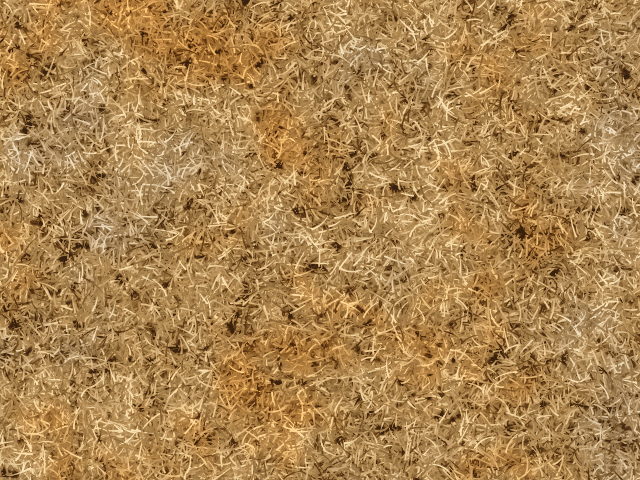
Write a Shadertoy shader that draws this texture.

```glsl
const int LAYERS = 10;
const float CELL_SMALL = 0.018;      // blade spacing in the lowest layer
const float CELL_LARGE = 0.027;      // blade spacing in the top layer
const float BLADE_WIDTH = 0.0018;    // half width at the root
const float BLADE_BEND = 0.25;
const float TONE_MEAN = 0.57;
const float TONE_SPREAD = 1.12;      // contrast between blades
const float DEPTH_LIGHT = 0.22;      // upper blades are lighter
const float PATCH_SCALE = 5.0;
const float CLUMP_SCALE = 17.0;
const float GAP_SCALE = 42.0;
const float GAP_DEPTH = 0.42;
const vec3 RUST_TINT = vec3(1.03, 0.92, 0.72);
const vec3 ASH_TINT = vec3(0.95, 0.99, 1.12);

// Straw colours from deep shade to sunlit tips
const vec3 STRAW[8] = vec3[8](
    vec3(0.22, 0.13, 0.06), vec3(0.40, 0.25, 0.10),
    vec3(0.53, 0.38, 0.18), vec3(0.62, 0.48, 0.29),
    vec3(0.69, 0.53, 0.30), vec3(0.77, 0.62, 0.42),
    vec3(0.88, 0.75, 0.53), vec3(0.97, 0.88, 0.70));
const float STOPS[8] = float[8](-0.18, 0.04, 0.16, 0.31, 0.50, 0.74, 0.95, 1.18);

vec4 hash4(vec3 p) {
    vec4 q = fract(p.xyzx * vec4(0.1031, 0.1030, 0.0973, 0.1099));
    q += dot(q, q.wzxy + 33.33);
    return fract((q.xxyz + q.yzzw) * q.zywx);
}

vec2 gradient(vec2 cell) {
    float a = 6.2832 * hash4(vec3(cell, 71.0)).x;
    return vec2(cos(a), sin(a));
}

float gradientNoise(vec2 p) {
    vec2 i = floor(p), f = fract(p);
    vec2 u = f * f * f * (f * (f * 6.0 - 15.0) + 10.0);
    vec2 e = vec2(1.0, 0.0);
    float low = mix(dot(gradient(i), f), dot(gradient(i + e), f - e), u.x);
    float high = mix(dot(gradient(i + e.yx), f - e.yx),
                     dot(gradient(i + e.xx), f - e.xx), u.x);
    return mix(low, high, u.y);
}

float fbm(vec2 p) {
    return gradientNoise(p) + 0.5 * gradientNoise(p * 2.1 + 9.0);
}

vec3 strawColour(float tone) {
    vec3 colour = STRAW[0];
    for (int i = 1; i < 8; i++) {
        float t = clamp((tone - STOPS[i - 1]) / (STOPS[i] - STOPS[i - 1]), 0.0, 1.0);
        colour = mix(colour, STRAW[i], t);
    }
    return colour;
}

// Coverage of a bent, tapered blade; q.x runs along it
float bladeMask(vec2 q, float halfLength, float bend, float pixel) {
    float t = q.x / halfLength;
    q.y -= bend * halfLength * (t * t - 0.4);
    float width = BLADE_WIDTH * (0.85 - 0.35 * t);
    float side = clamp((width - abs(q.y)) / pixel + 0.5, 0.0, 1.0);
    float ends = clamp((halfLength - abs(q.x)) / pixel + 0.5, 0.0, 1.0);
    return side * ends;
}

// Paints one layer of scattered blades over the tone below
float addBlades(float tone, vec2 p, float layer, float pixel) {
    float depth = layer / float(LAYERS - 1);
    float size = mix(CELL_SMALL, CELL_LARGE, depth);
    vec2 shift = hash4(vec3(layer, 5.0, 13.0)).xy;
    vec2 home = floor(p / size + shift);
    for (int y = -1; y <= 1; y++)
    for (int x = -1; x <= 1; x++) {
        vec2 cell = home + vec2(x, y);
        vec4 h = hash4(vec3(cell, layer + 1.0));
        vec4 k = hash4(vec3(cell, layer + 31.0));
        vec2 centre = (cell + h.xy - shift) * size;
        float lean = 1.2 + 0.8 * sin(centre.x * 5.0 + 2.0 * sin(centre.y * 4.0));
        float angle = lean + (h.z + k.z - 1.0) * 2.6;
        vec2 along = vec2(cos(angle), sin(angle));
        vec2 d = p - centre;
        vec2 q = vec2(dot(d, along), dot(d, vec2(-along.y, along.x)));
        float halfLength = size * mix(0.35, 0.92, k.x);
        float mask = bladeMask(q, halfLength, (k.y - 0.5) * 2.0 * BLADE_BEND, pixel);
        float bladeTone = TONE_MEAN + TONE_SPREAD * (h.w - 0.5)
                        + DEPTH_LIGHT * (depth - 0.6);
        tone = mix(tone, bladeTone, mask);
    }
    return tone;
}

void mainImage(out vec4 fragColor, in vec2 fragCoord) {
    float pixel = 1.0 / iResolution.y;
    vec2 p = fragCoord * pixel;

    // Shaded ground, then blades from bottom to top
    float tone = 0.25 + 0.5 * gradientNoise(p * 90.0);
    for (int i = 0; i < LAYERS; i++) tone = addBlades(tone, p, float(i), pixel);

    // Broad patches, clumps and dark gaps
    tone += 0.20 * fbm(p * PATCH_SCALE) + 0.26 * gradientNoise(p * CLUMP_SCALE);
    float gap = gradientNoise(p * GAP_SCALE) + 0.4 * gradientNoise(p * CLUMP_SCALE + 40.0);
    tone -= GAP_DEPTH * smoothstep(0.15, 0.6, gap);

    // Rusty and ashen areas
    float hue = fbm(p * 2.6 + 17.0) + 0.4 * gradientNoise(p * 13.0 + 3.0);
    vec3 colour = strawColour(tone);
    colour *= mix(vec3(1.0), RUST_TINT, smoothstep(0.0, 0.6, hue));
    colour *= mix(vec3(1.0), ASH_TINT, smoothstep(0.0, 0.6, -hue));
    fragColor = vec4(clamp(colour, 0.0, 1.0), 1.0);
}
```
